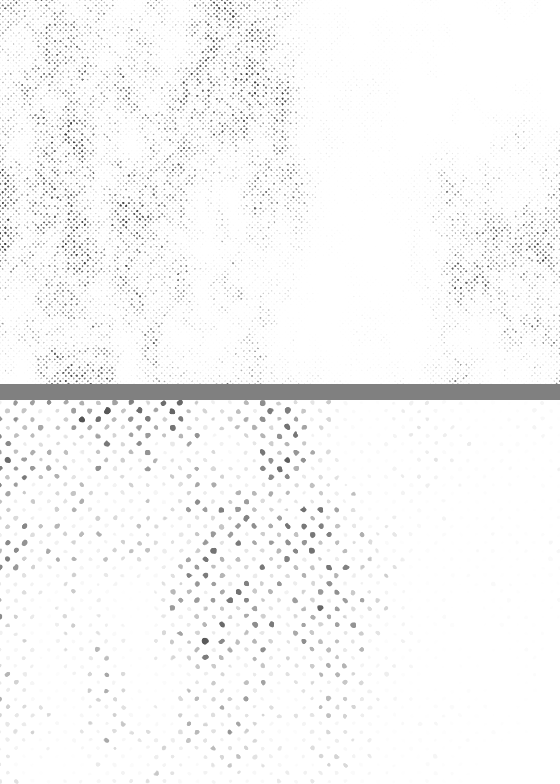
Top, the full canvas; bottom, a detail of the centre.
Reproduce this texture procedurally as a Shadertoy shader.

```glsl
// Worn diagonal halftone: small grey dots on white paper, fading in vertical patches.

const vec3  PAPER       = vec3(1.0);
const vec3  INK         = vec3(0.10);
const float DOT_ROWS    = 70.0;              // dot pitches per canvas height
const vec2  DOT_RADIUS  = vec2(0.15, 0.28);  // faint to strong, in lattice cells
const float MAX_OPACITY = 0.88;
const float JITTER      = 0.10;              // dot displacement, in cells
const float RAGGED      = 0.16;              // roughness of the dot edge
const float EDGE_PIXELS = 0.6;               // half width of the smoothed edge
const vec2  TONE_RANGE  = vec2(0.28, 0.76);  // noise levels for bare and full tone
const float CORNER_GAIN = 0.17;              // extra tone at top left, bottom right
const vec2  GAP_LEFT    = vec2(0.50, 0.57);  // edges of the bare column
const vec2  GAP_RIGHT   = vec2(0.72, 0.79);
const float GAP_FADE    = 0.82;

float hash(vec2 p) {
    return fract(sin(dot(p, vec2(127.1, 311.7))) * 43758.5453);
}

float noise(vec2 p) {
    vec2 i = floor(p), f = fract(p);
    f = f * f * (3.0 - 2.0 * f);
    return mix(mix(hash(i), hash(i + vec2(1, 0)), f.x),
               mix(hash(i + vec2(0, 1)), hash(i + vec2(1, 1)), f.x), f.y);
}

// Ink density at a point; p is in canvas heights, uv runs from 0 to 1.
float inkTone(vec2 p, vec2 uv) {
    float patches = 0.50 * noise(p * vec2(5.0, 2.6) + 17.0)
                  + 0.30 * noise(p * vec2(15.0, 8.0) + 41.0)
                  + 0.20 * noise(p * vec2(38.0, 26.0) + 73.0);
    float corner = -4.0 * (uv.x - 0.5) * (uv.y - 0.5);
    float tone = smoothstep(TONE_RANGE.x, TONE_RANGE.y, patches + CORNER_GAIN * corner);

    // Bare column with a wavering edge
    float x = uv.x + 0.06 * (noise(vec2(3.0, uv.y * 6.0)) - 0.5);
    float gap = smoothstep(GAP_LEFT.x, GAP_LEFT.y, x)
              * (1.0 - smoothstep(GAP_RIGHT.x, GAP_RIGHT.y, x));
    return tone * (1.0 - GAP_FADE * gap);
}

void mainImage(out vec4 fragColor, in vec2 fragCoord) {
    vec2 p = fragCoord / iResolution.y;
    float aspect = iResolution.x / iResolution.y;

    // Lattice turned by 45 degrees
    vec2 q = vec2(p.x - p.y, p.x + p.y) * DOT_ROWS;
    vec2 cell = floor(q);
    vec2 mid = cell + 0.5;
    vec2 center = vec2(mid.x + mid.y, mid.y - mid.x) * 0.5 / DOT_ROWS;

    // Strength of this dot: uneven where the tone is light, steadier where dense
    float tone = inkTone(center, center / vec2(aspect, 1.0));
    float chance = pow(hash(cell + 5.3), mix(3.0, 0.8, tone));
    float strength = tone * mix(0.12, 1.0, chance);

    // Ragged round dot
    vec2 shift = JITTER * (vec2(hash(cell + 11.7), hash(cell + 29.1)) - 0.5);
    float dist = length(q - mid - shift) + RAGGED * (noise(q * 4.0) - 0.5);
    float radius = mix(DOT_RADIUS.x, DOT_RADIUS.y, strength);
    float edge = EDGE_PIXELS * DOT_ROWS * sqrt(2.0) / iResolution.y;
    float cover = 1.0 - smoothstep(radius - edge, radius + edge, dist);

    fragColor = vec4(mix(PAPER, INK, cover * strength * MAX_OPACITY), 1.0);
}
```
